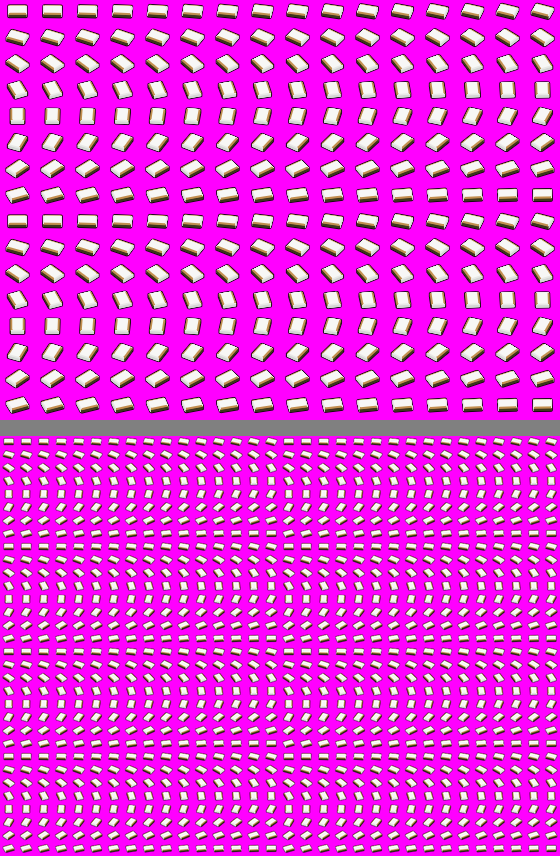
Top: one tile. Bottom: repeated 2 by 2.
This pattern is drawn by a WebGL 1 fragment shader. Its source:

```glsl
precision highp float;
// Sixteen by sixteen grid of bevelled white blocks on magenta, turning once over the whole sheet.

uniform vec2 u_resolution;

const float GRID = 16.0;
const vec2 CELL = vec2(48.0, 36.0);   // size of one cell in drawing units
const float SQUASH = 0.68;            // foreshortening of the ground plane
const float WALL = 3.4;               // height where the bevel starts
const float TOP = 4.6;                // height of the white face
const int LAYERS = 24;

float coverage(float d, float pixel) {
  return clamp(0.5 - d / pixel, 0.0, 1.0);
}

// Distance to a box with rounded corners, given the distances to its sides
float roundedBox(vec2 sides, float radius) {
  vec2 e = sides + radius;
  return length(max(e, 0.0)) + min(max(e.x, e.y), 0.0) - radius;
}

// Signed screen distances to the end and long sides of the slice at height z
vec2 sideDistances(vec2 p, float z, float c, float s) {
  vec2 ground = vec2(p.x, (p.y - z) / SQUASH);
  vec2 q = vec2(c * ground.x - s * ground.y, s * ground.x + c * ground.y);
  float bevel = clamp((z - WALL) / (TOP - WALL), 0.0, 1.0);
  vec2 halfSize = vec2(12.8, 9.6) - bevel * vec2(1.4, 2.4);
  vec2 stretch = vec2(length(vec2(c, s / SQUASH)), length(vec2(s, c / SQUASH)));
  return (abs(q) - halfSize) / stretch;
}

vec3 sideColor(vec2 sides, float z) {
  vec3 longSide = z < WALL ? vec3(0.24, 0.21, 0.11) : vec3(0.76, 0.56, 0.31);
  vec3 endSide = z < WALL ? vec3(0.83, 0.84, 0.83) : vec3(0.91, 0.91, 0.90);
  return sides.x > sides.y ? endSide : longSide;
}

void main() {
  vec2 grid = gl_FragCoord.xy / u_resolution * GRID;
  vec2 id = floor(grid);
  vec2 p = (fract(grid) - 0.5) * CELL - vec2(0.0, 0.8);
  float pixel = CELL.x * GRID / u_resolution.x;

  // Clockwise turn, counted along the rows from the top left
  float frame = (GRID - 1.0 - id.y) * GRID + id.x;
  float angle = 6.2831853 * frame / (GRID * GRID);
  float c = cos(angle);
  float s = sin(angle);

  // Stack slices from the ground to the top face
  vec3 block = vec3(0.06, 0.03, 0.05);
  float outline = 1e3;
  for (int i = 0; i < LAYERS; i++) {
    float z = TOP * float(i) / float(LAYERS - 1);
    vec2 sides = sideDistances(p, z, c, s);
    float d = roundedBox(sides, 1.6);
    vec3 paint = i == LAYERS - 1 ? vec3(0.97, 0.97, 0.96) : sideColor(sides, z);
    block = mix(block, paint, coverage(d, pixel));
    outline = min(outline, d);
  }

  // Dark outline around the silhouette
  vec3 color = mix(vec3(1.0, 0.0, 1.0), block, coverage(outline - 1.25, pixel));
  gl_FragColor = vec4(color, 1.0);
}
```
